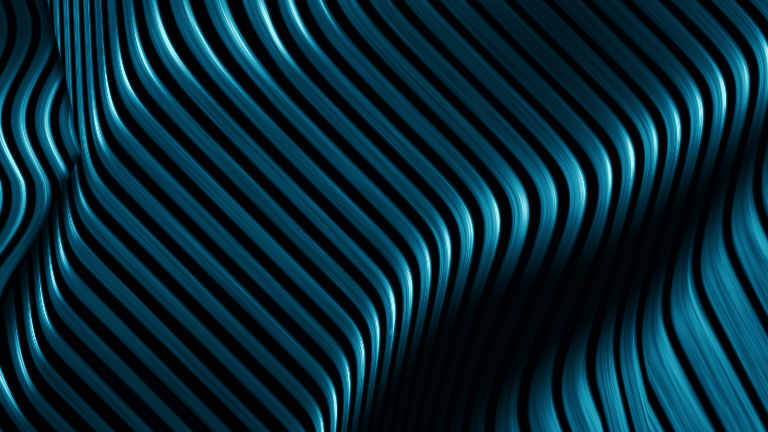
This background is drawn by a Shadertoy shader. Its source:

```glsl
// Glossy dark teal ribbons sweeping diagonally over a folded, wavy sheet.

// Ribbon layout, in canvas heights
const float RIBBON_PERIOD = 0.09;
const float RIBBON_PHASE = 0.18;
const float SIDE_PERIOD = 0.056;
const float TOP_SOFTNESS = 0.065;
const float CREST_SOFTNESS = 0.046;
const float TOP_BEND = 0.85;
const float CREST_BEND = 1.70;
const float VALLEY_BEND = 1.10;

// Light levels
const float FACE_LIGHT = 0.74;
const float CREST_LIGHT = 0.62;
const float VALLEY_LIGHT = 0.98;
const float GRAIN = 0.32;

// Colour ramp
const vec3 SHADOW = vec3(0.0, 0.006, 0.014);
const vec3 TEAL = vec3(0.02, 0.35, 0.48);
const vec3 CYAN = vec3(0.08, 0.58, 0.69);
const vec3 GLINT = vec3(0.66, 0.94, 0.96);

float hash(vec2 p) {
    p = fract(p * vec2(0.1031, 0.1173));
    p += dot(p, p.yx + 33.33);
    return fract((p.x + p.y) * p.x * 7.31);
}

float noise(vec2 p) {
    vec2 i = floor(p), f = fract(p);
    f = f * f * (3.0 - 2.0 * f);
    return mix(mix(hash(i), hash(i + vec2(1, 0)), f.x),
               mix(hash(i + vec2(0, 1)), hash(i + vec2(1, 1)), f.x), f.y);
}

// Smooth version of max(d, 0)
float softRamp(float d, float softness) {
    return max(d, 0.0) + softness * log(1.0 + exp(-abs(d) / softness));
}

float bump(float d, float width) {
    return exp(-d * d / (width * width));
}

// Lines along which the sheet changes direction
float topLine(float x) {
    return 0.92 - 0.82 * bump(x, 0.20) + 0.6 * max(x - 0.62, 0.0);
}
float valleyLine(float x) {
    return 0.20 + 0.65 * (x - 1.39) + 0.65 * max(x - 1.50, 0.0);
}
float crestLine(float x) {
    float left = max(1.16 - x, 0.0);
    return 0.50 + 0.35 * (x - 1.16) - 2.1 * left * left + 0.35 * max(x - 1.39, 0.0);
}
float foldLine(float y) {
    float t = y - 0.65;
    return 0.19 - max(0.23 * t, -0.52 * t);
}

// Brushed ribbon: x = face light, y = narrow glint
vec2 ribbon(float lane, float along, float gap) {
    float aa = clamp(fwidth(lane), 0.01, 0.4);
    float f = fract(lane);
    float start = gap * 0.6, end = 1.0 - gap * 0.4;
    float face = smoothstep(start - aa, start + aa + 0.04, f)
               * (1.0 - smoothstep(end - aa - 0.04, end + aa, f));
    float streak = mix(noise(vec2(lane * 13.0, along * 4.0)),
                       noise(vec2(lane * 31.0, along * 9.0)), 0.45);
    streak = mix(streak, 0.5, smoothstep(0.1, 0.3, aa));
    float rim = bump(f - end + 0.13, 0.08);
    face *= (0.92 + 0.22 * rim) * (1.0 + GRAIN * (streak - 0.5) * 2.0);
    return vec2(face, face * bump(f - 0.70, 0.10 + aa * 0.5) * (0.6 + 0.8 * streak));
}

float mainSheet(vec2 p) {
    float above = p.y - topLine(p.x);
    float crest = crestLine(p.x) - p.y;
    float valley = valleyLine(p.x) - p.y;
    float lane = p.x + p.y - TOP_BEND * softRamp(above, TOP_SOFTNESS)
               + CREST_BEND * softRamp(crest, CREST_SOFTNESS)
               - VALLEY_BEND * softRamp(valley, CREST_SOFTNESS);
    float lit = smoothstep(-0.10, 0.12, valley) * smoothstep(0.95, 1.35, p.x);
    float dusk = bump(length((p - vec2(1.30, 0.95)) * vec2(1.0, 1.2)), 0.34);
    float low = smoothstep(0.48, 0.0, p.y) * smoothstep(1.0, 0.5, p.x);
    float gap = mix(0.38, 0.17, max(lit, dusk * 0.7)) + 0.10 * low;
    vec2 r = ribbon(lane / RIBBON_PERIOD - RIBBON_PHASE, p.x - p.y, gap);

    // Broad light on the faces, lost below the crest and regained in the valley
    float shade = 1.0 - 0.92 * smoothstep(0.03, 0.20, crest);
    float light = FACE_LIGHT * (1.0 - 0.62 * dusk) * (1.0 - 0.42 * low);
    light = (light + CREST_LIGHT * bump(crest + 0.01, 0.09)) * shade;
    light += VALLEY_LIGHT * lit;

    // Narrow glints where the ribbons turn
    float topGlow = bump(above - 0.01, 0.10) * smoothstep(0.95, 0.55, p.x);
    float valleyGlow = lit * bump(valley - 0.16, 0.12);
    float bundle = smoothstep(0.28, 0.16, p.x) * smoothstep(0.58, 0.75, p.y);
    light += 0.28 * topGlow + 0.35 * bundle;
    float glint = 1.25 * topGlow + 0.85 * bump(crest + 0.005, 0.048) + 0.45 * valleyGlow;

    // Shadow under the fold on the left
    float foldShade = smoothstep(0.0, 0.09, p.x - foldLine(p.y));
    foldShade = mix(mix(0.15, 1.0, foldShade), 1.0, smoothstep(0.55, 0.72, p.y));
    return (r.x * light + r.y * glint) * foldShade;
}

float sideSheet(vec2 p) {
    float wave = sin((p.y - 0.62) * 15.0);
    float lane = (p.x + 0.035 * wave + 0.22 * max(0.58 - p.y, 0.0)) / SIDE_PERIOD;
    vec2 r = ribbon(lane + 0.15, p.y, 0.34);
    float glow = bump(p.y - 0.66 + 0.5 * (0.08 - p.x), 0.14);
    float edge = smoothstep(0.0, 0.03, foldLine(p.y) - p.x);
    float dim = 1.0 - 0.5 * smoothstep(0.75, 0.95, p.y);
    return (r.x * (0.68 * dim + 0.3 * glow) + r.y * glow) * mix(0.25, 1.0, edge);
}

void mainImage(out vec4 fragColor, in vec2 fragCoord) {
    vec2 p = fragCoord / iResolution.y;
    float pixel = 1.0 / iResolution.y;
    float front = smoothstep(-pixel, pixel, p.x - foldLine(p.y));
    float light = mix(sideSheet(p), mainSheet(p), front);

    vec3 color = mix(SHADOW, TEAL, clamp(light, 0.0, 1.0));
    color = mix(color, CYAN, smoothstep(0.85, 1.45, light));
    color = mix(color, GLINT, smoothstep(1.30, 2.50, light));
    fragColor = vec4(color, 1.0);
}
```
